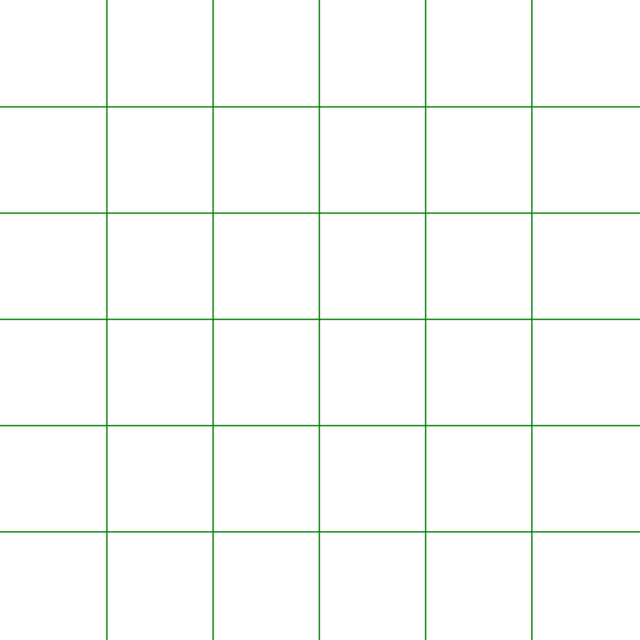
Give the GLSL for this pattern, as a three.js fragment shader.

```glsl
// Thin green ruled grid on white paper: five lines each way make six by six cells.
// Each axis finds its nearest line, turns the distance to it into soft ink
// coverage, and the two sets of lines are joined where they cross.

varying vec2 vUv;

const float UNIT = 1.0 / 512.0;         // fine step of the canvas side
const float PITCH = 85.0 * UNIT;        // spacing between lines
const float FIRST_LINE = 85.5 * UNIT;   // first line, from the left or top edge
const float LINE_COUNT = 5.0;
const float LINE_REACH = 1.19 * UNIT;   // half width including the soft edge
const float LINE_STRENGTH = 0.91;

const vec3 PAPER = vec3(1.0);
const vec3 GREEN_INK = vec3(0.0, 0.5, 0.0);

// Distance to the nearest of a limited row of evenly spaced lines
float lineDistance(float position, float first, float pitch, float count) {
  float index = floor((position - first) / pitch + 0.5);
  index = clamp(index, 0.0, count - 1.0);
  return abs(position - first - index * pitch);
}

// Ink coverage, fading smoothly away from the centre of a line
float inkCoverage(float distanceToLine, float reach, float strength) {
  return strength * (1.0 - smoothstep(0.0, reach, distanceToLine));
}

float ruledLines(float position) {
  float d = lineDistance(position, FIRST_LINE, PITCH, LINE_COUNT);
  return inkCoverage(d, LINE_REACH, LINE_STRENGTH);
}

// Union of two partial coverages
float joinInk(float a, float b) {
  return a + b - a * b;
}

void main() {
  float columns = ruledLines(vUv.x);
  float rows = ruledLines(1.0 - vUv.y);  // rows are spaced from the top edge
  vec3 color = mix(PAPER, GREEN_INK, joinInk(columns, rows));
  gl_FragColor = vec4(color, 1.0);
}
```
